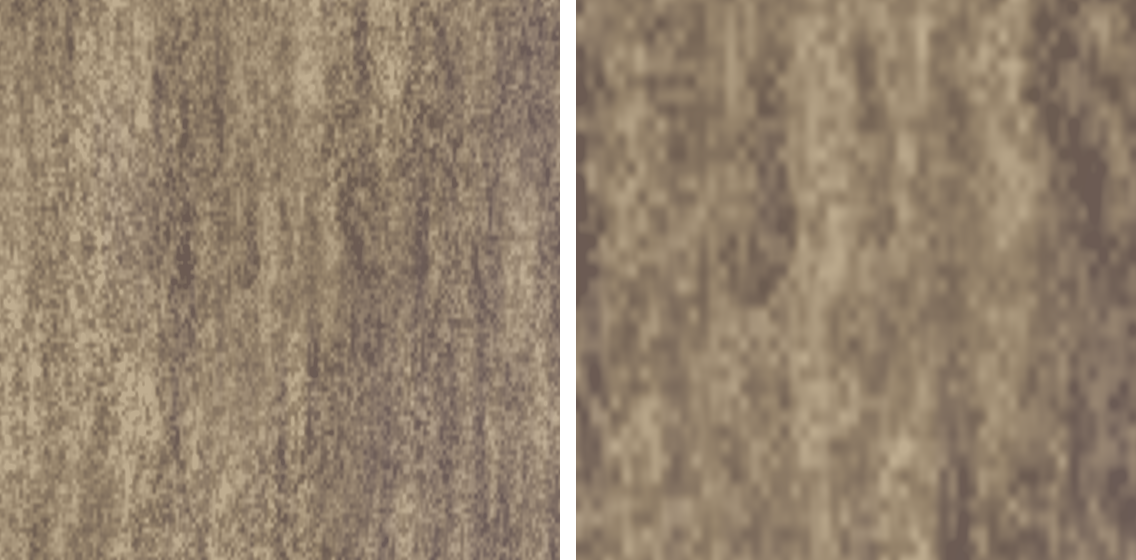
Left: the whole. Right: its middle third, enlarged.
Give the GLSL for this texture, as a three.js fragment shader.

```glsl
// Brown-grey wood veneer with long vertical streaks and a fine mottled grain.
varying vec2 vUv;

const vec3 DARK_WOOD = vec3(0.425, 0.360, 0.310);
const vec3 MID_WOOD = vec3(0.588, 0.515, 0.418);
const vec3 LIGHT_WOOD = vec3(0.750, 0.680, 0.565);
const vec3 COOL_TINT = vec3(-0.006, -0.004, 0.030);

// Cells across and up the canvas for each layer.
const vec2 BAND_SCALE = vec2(11.0, 1.4);
const vec2 STREAK_SCALE = vec2(36.0, 3.5);
const vec2 FIBRE_SCALE = vec2(85.0, 13.0);
const vec2 MOTTLE_SCALE = vec2(95.0, 52.0);
const vec2 SPECK_SCALE = vec2(165.0, 115.0);
const vec2 TINT_SCALE = vec2(8.0, 2.0);

const float BAND_AMOUNT = 0.75;
const float STREAK_AMOUNT = 0.90;
const float FIBRE_AMOUNT = 0.65;
const float MOTTLE_AMOUNT = 0.85;
const float SPECK_AMOUNT = 1.10;
const float WARP_AMOUNT = 0.022;
const float RIGHT_LEAN = 0.025;

float hash(vec2 cell) {
  vec3 p = fract(vec3(cell.xyx) * 0.1031);
  p += dot(p, p.yzx + 33.33);
  return fract((p.x + p.y) * p.z);
}

// Smooth value noise centred on zero, from -0.5 to 0.5.
float noise(vec2 p) {
  vec2 cell = floor(p);
  vec2 f = fract(p);
  f = f * f * (3.0 - 2.0 * f);
  float low = mix(hash(cell), hash(cell + vec2(1.0, 0.0)), f.x);
  float high = mix(hash(cell + vec2(0.0, 1.0)), hash(cell + vec2(1.0, 1.0)), f.x);
  return mix(low, high, f.y) - 0.5;
}

// One noise layer, shifted by its seed so that layers do not line up.
float layer(vec2 p, vec2 scale, float seed) {
  return noise(p * scale + seed * vec2(17.3, 41.7));
}

// Bend the fibres gently; they lean more towards the right edge.
vec2 warpFibres(vec2 uv) {
  float bend = layer(uv, vec2(2.5, 1.8), 1.0) * WARP_AMOUNT;
  float lean = RIGHT_LEAN * uv.x * uv.x * (uv.y - 0.5);
  return uv + vec2(bend - lean, 0.0);
}

void main() {
  vec2 p = warpFibres(vUv);

  // Long streaks, from broad bands to narrow fibres.
  float streaks = BAND_AMOUNT * layer(p, BAND_SCALE, 2.0)
                + STREAK_AMOUNT * layer(p, STREAK_SCALE, 3.0)
                + FIBRE_AMOUNT * layer(p, FIBRE_SCALE, 4.0);

  // Short grain, stronger in some patches than in others.
  float roughness = 1.0 + 0.6 * layer(p, vec2(14.0, 5.0), 5.0);
  float grain = MOTTLE_AMOUNT * layer(p, MOTTLE_SCALE, 6.0)
              + SPECK_AMOUNT * layer(p, SPECK_SCALE, 7.0);

  float tone = clamp(streaks + grain * roughness, -1.0, 1.0);

  // Wood colour, greyer in the dark streaks and towards the right.
  vec3 color = mix(MID_WOOD, tone < 0.0 ? DARK_WOOD : LIGHT_WOOD, abs(tone));
  float coolness = 0.15 + layer(p, TINT_SCALE, 8.0) - 0.7 * streaks
                 + 0.5 * smoothstep(0.6, 1.0, vUv.x);
  color += COOL_TINT * clamp(coolness, 0.0, 1.0);

  gl_FragColor = vec4(color, 1.0);
}
```
